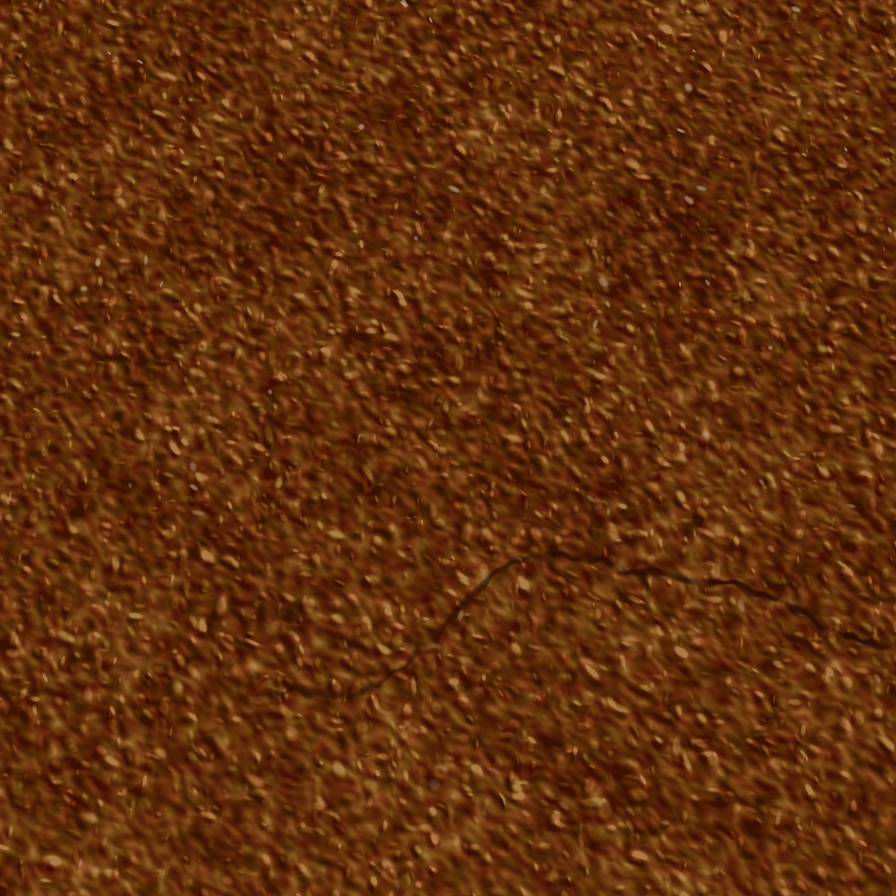
Give the GLSL for this texture, as a three.js fragment shader.

```glsl
varying vec2 vUv;

const vec3 DEEP_SOIL = vec3(0.235, 0.06, 0.0);
const vec3 BROWN_SOIL = vec3(0.375, 0.17, 0.03);
const vec3 OCHRE = vec3(0.50, 0.29, 0.095);
const vec3 PALE_SAND = vec3(0.68, 0.48, 0.27);
const vec3 GREY_STONE = vec3(0.74, 0.68, 0.58);
const vec3 CRACK_COLOR = vec3(0.15, 0.04, 0.005);
const vec3 RED_TINT = vec3(0.05, -0.03, 0.015);

const float MAIN_ANGLE = -0.95;      // fibres fall to the right
const float ANGLE_SPREAD = 1.7;
const vec2 FIBRE_FREQ = vec2(42.0, 92.0);
const vec2 CROSS_FREQ = vec2(54.0, 104.0);
const float GRAIN_FREQ = 41.0;
const float CHIP_FREQ = 62.0;
const float BASE_TONE = 0.37;
const float FIBRE_CONTRAST = 0.56;
const float CROSS_CONTRAST = 0.42;
const float CLUMP_CONTRAST = 0.24;
const float PATCH_CONTRAST = 0.17;
const float CRACK_WIDTH = 0.0042;

float hash(vec2 p) {
  vec3 q = fract(p.xyx * vec3(0.1031, 0.1030, 0.0973));
  q += dot(q, q.yzx + 33.33);
  return fract((q.x + q.y) * q.z);
}

mat2 rotation(float a) {
  float c = cos(a), s = sin(a);
  return mat2(c, -s, s, c);
}

float cornerSlope(vec2 cell, vec2 offset) {
  float a = 6.2832 * hash(cell);
  return dot(vec2(cos(a), sin(a)), offset);
}

// Gradient noise around zero
float noise(vec2 p) {
  vec2 i = floor(p), f = fract(p), e = vec2(1.0, 0.0);
  vec2 u = f * f * f * (f * (f * 6.0 - 15.0) + 10.0);
  float low = mix(cornerSlope(i, f), cornerSlope(i + e, f - e), u.x);
  float high = mix(cornerSlope(i + e.yx, f - e.yx), cornerSlope(i + 1.0, f - 1.0), u.x);
  return mix(low, high, u.y);
}

// Scattered oblong grains: x = lit body with shadow, y = rare pale stone
vec2 grains(vec2 p, float seed) {
  vec2 cell = floor(p), sum = vec2(0.0);
  for (int j = -1; j <= 1; j++) {
    for (int i = -1; i <= 1; i++) {
      vec2 id = cell + vec2(float(i), float(j));
      vec2 key = id + seed;
      vec2 center = id + vec2(hash(key + 11.3), hash(key + 47.9));
      float angle = MAIN_ANGLE + ANGLE_SPREAD * (hash(key + 71.7) - 0.5);
      float size = mix(0.24, 0.56, hash(key + 23.1));
      vec2 radius = size * vec2(1.0, mix(0.36, 0.75, hash(key + 5.5)));
      mat2 turn = rotation(angle);
      float body = length(turn * (p - center) / radius);
      float shade = length(turn * (p - center + vec2(0.16, 0.25)) / radius);
      float light = hash(key + 93.7);
      float mask = 1.0 - smoothstep(0.4, 1.15, body);
      float shadow = 1.0 - smoothstep(0.4, 1.3, shade);
      sum.x += light * light * (0.62 * mask - 0.27 * shadow);
      sum.y = max(sum.y, mask * step(0.985, hash(key + 61.2)));
    }
  }
  return sum;
}

// Wandering crack that climbs in the middle and sinks to the right
float crackHeight(float x) {
  float y = 0.228 + 0.15 * smoothstep(0.39, 0.60, x);
  y -= 0.025 * smoothstep(0.62, 0.78, x) + 0.07 * smoothstep(0.80, 0.97, x);
  return y + 0.012 * noise(vec2(x * 22.0, 3.7)) + 0.007 * noise(vec2(x * 65.0, 8.2));
}

float crack(vec2 uv) {
  float y = crackHeight(uv.x);
  float slope = (crackHeight(uv.x + 0.004) - y) / 0.004;
  float d = abs(uv.y - y) / sqrt(1.0 + slope * slope);
  float width = CRACK_WIDTH * (1.0 + 1.4 * noise(uv * 45.0));
  float strength = smoothstep(0.26, 0.32, uv.x) * mix(0.55, 0.9, smoothstep(0.4, 0.8, uv.x));
  strength *= smoothstep(-0.5, 0.1, noise(uv * 34.0 + 5.0));
  return strength * (1.0 - smoothstep(0.2 * width, 1.5 * width, d));
}

vec3 soilRamp(float t) {
  vec3 c = mix(DEEP_SOIL, BROWN_SOIL, clamp(t / 0.4, 0.0, 1.0));
  c = mix(c, OCHRE, clamp((t - 0.4) / 0.3, 0.0, 1.0));
  return mix(c, PALE_SAND, clamp((t - 0.7) / 0.35, 0.0, 1.0));
}

void main() {
  // Ground recedes upward, so grains shrink toward the top
  vec2 p = vec2((vUv.x - 0.5) * (1.0 + 0.22 * vUv.y), vUv.y * (1.0 + 0.2 * vUv.y)) + 2.0;
  vec2 warped = p + 0.005 * vec2(noise(p * 34.0), noise(p * 34.0 + 19.0));

  // Fibrous soil
  float fibre = noise(rotation(MAIN_ANGLE) * warped * FIBRE_FREQ);
  float crossing = noise(rotation(MAIN_ANGLE + 0.55) * warped * CROSS_FREQ + 31.0);
  float tone = BASE_TONE + FIBRE_CONTRAST * fibre + CROSS_CONTRAST * crossing;

  // Broad patches and clumps, lighter near the bottom
  tone += PATCH_CONTRAST * (noise(p * 5.0) + noise(p * 11.0 + 43.0));
  tone += CLUMP_CONTRAST * noise(p * 25.0) + 0.05 * (1.0 - smoothstep(0.0, 0.35, vUv.y));

  // Grains and smaller chips
  vec2 large = grains(warped * GRAIN_FREQ, 7.0);
  vec2 small = grains(warped * CHIP_FREQ, 131.0);
  tone += large.x + 0.75 * small.x;

  // Colour, pale stones and crack
  vec3 color = soilRamp(tone) + RED_TINT * noise(warped * 52.0 + 77.0);
  float stone = small.y * mix(0.15, 0.65, vUv.y);
  color = mix(color, GREY_STONE, stone);
  color = mix(color, CRACK_COLOR, crack(vUv));
  gl_FragColor = vec4(clamp(color, 0.0, 1.0), 1.0);
}
```
